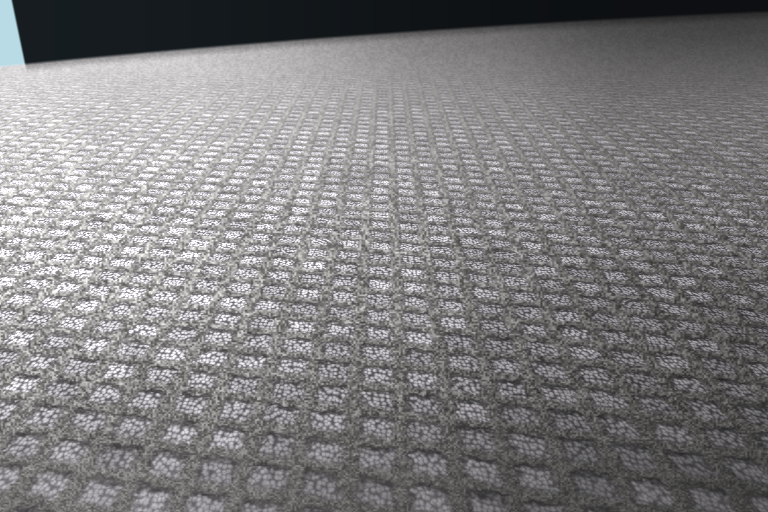
This texture is drawn by a Shadertoy shader. Its source:

```glsl
// Grey carpet with a woven grid of plush ridges and looped pits, seen in perspective up to a dark wall.

const vec3 RIDGE = vec3(0.48, 0.475, 0.47);
const vec3 LOOP_TOP = vec3(0.78, 0.77, 0.79);
const vec3 LOOP_GAP = vec3(0.35, 0.34, 0.355);
const vec3 SHADOW = vec3(0.20, 0.195, 0.20);
const vec3 WALL_LEFT = vec3(0.085, 0.11, 0.125);
const vec3 WALL_RIGHT = vec3(0.05, 0.06, 0.07);
const vec3 DAYLIGHT = vec3(0.72, 0.86, 0.90);

const float HORIZON = 1.117;     // height of the vanishing line
const float CENTRE = 0.752;      // x of the vanishing point
const float COLUMN_WIDTH = 0.1;  // column spacing per unit of depth below the horizon
const float ROW_SCALE = 16.0;    // rows between depth 1 and infinity
const float ROW_SKEW = 0.2;      // turn of the rows against the view
const vec2 PIT_HALF = vec2(0.34, 0.35);

float hash(vec2 p) {
    vec3 q = fract(p.xyx * 0.1031);
    q += dot(q, q.yzx + 33.33);
    return fract((q.x + q.y) * q.z);
}

float noise(vec2 p) {
    vec2 i = floor(p), f = fract(p);
    f = f * f * (3.0 - 2.0 * f);
    return mix(mix(hash(i), hash(i + vec2(1, 0)), f.x),
               mix(hash(i + vec2(0, 1)), hash(i + vec2(1, 1)), f.x), f.y);
}

// Rounded yarn loops: 1 on top of a loop, 0 in the gaps
float loops(vec2 p) {
    vec2 cell = floor(p);
    float nearest = 4.0;
    for (int y = -1; y <= 1; y++)
    for (int x = -1; x <= 1; x++) {
        vec2 c = cell + vec2(x, y);
        vec2 seed = c + 0.1 + 0.8 * vec2(hash(c), hash(c + 71.7));
        nearest = min(nearest, length(p - seed));
    }
    return 1.0 - smoothstep(0.1, 0.85, nearest);
}

float softBox(vec2 p, vec2 halfSize, vec2 soft) {
    vec2 m = smoothstep(-soft, soft, halfSize - abs(p));
    return m.x * m.y;
}

// Screen position to carpet cells (x = column, y = row)
vec2 carpetPlane(vec2 p, float depth) {
    float column = (p.x - CENTRE) / (COLUMN_WIDTH * depth);
    return vec2(column + 0.68, ROW_SCALE / depth + ROW_SKEW * column - 0.33);
}

vec3 carpet(vec2 p) {
    float depth = HORIZON - p.y;
    vec2 uv = carpetPlane(p, depth);

    // Lens blur, measured in cells
    float blur = 0.0016 + 0.0012 * smoothstep(0.5, 0.2, depth)
               + 0.003 * smoothstep(0.85, 1.1, depth);
    vec2 soft = blur * vec2(1.0 / (COLUMN_WIDTH * depth), ROW_SCALE / (depth * depth)) + 0.06;
    float far = smoothstep(0.25, 0.9, soft.y);
    float detail = smoothstep(0.25, 0.65, depth);
    float focus = detail * (1.0 - 0.45 * smoothstep(0.85, 1.1, depth));

    // Frayed pit outlines; the far and left ridges shade the pit floor
    vec2 fray = vec2(noise(uv * 6.0), noise(uv * 6.0 + 40.0))
              + 0.7 * vec2(noise(uv * 15.0 + 9.0), noise(uv * 15.0 + 60.0)) - 0.85;
    vec2 f = fract(uv) - 0.5 + 0.15 * detail * fray;
    float pit = softBox(f, PIT_HALF, soft);
    float lit = pit * softBox(f - vec2(0.03, -0.12), PIT_HALF, soft);
    pit = mix(pit, 0.46, far);
    lit = mix(lit, 0.36, far);

    // Fibre grain: fine tufts on the screen plus coarser clumps
    float fine = noise(p * vec2(260.0, 300.0)) - 0.5;
    float clump = noise(p * vec2(110.0, 140.0) + 17.0) - 0.5;
    float fuzz = fine + 0.5 * clump;

    // Pit floor and ridge pile
    float pebble = mix(0.5, loops(uv * vec2(10.0, 7.0)), focus);
    vec3 floorColor = mix(LOOP_GAP, LOOP_TOP, pebble);
    floorColor *= 1.0 + 0.22 * (hash(floor(uv)) - 0.5) * (1.0 - far);
    vec3 ridgeColor = RIDGE * (1.0 + 0.55 * fuzz * focus);
    vec3 shade = mix(SHADOW, RIDGE, 0.55 * noise(uv * 5.0 + 23.0));

    vec3 color = ridgeColor * (1.0 - pit) + shade * (pit - lit) + floorColor * lit;
    return color * (1.0 + (0.10 + 0.12 * focus) * fuzz);
}

// Window light from the far left, fading to the right and towards the viewer
float roomLight(vec2 p) {
    float light = 0.79 + 0.55 * smoothstep(0.0, 0.85, p.y);
    light *= mix(1.2, 0.72, smoothstep(0.1, 1.5, p.x));
    light *= 1.0 - 0.5 * smoothstep(0.75, 1.0, p.y) * smoothstep(0.3, 1.4, p.x);
    light += 0.2 * exp(-5.0 * dot(p - vec2(0.05, 0.82), p - vec2(0.05, 0.82)));
    return light * (0.95 + 0.1 * noise(p * 5.0));
}

void mainImage(out vec4 fragColor, in vec2 fragCoord) {
    vec2 p = fragCoord / iResolution.y;
    vec3 color = carpet(p) * roomLight(p);

    // Wall with a soft contact shadow, and a bright gap at its left end
    float wallFoot = 0.870 + 0.1 * p.x - 0.019 * p.x * p.x;
    float wallEnd = 0.023 + 0.208 * (1.0 - p.y);
    float besideWall = smoothstep(-0.003, 0.003, p.x - wallEnd);
    color *= 1.0 - 0.3 * besideWall * smoothstep(-0.02, 0.0, p.y - wallFoot);
    vec3 wall = mix(WALL_LEFT, WALL_RIGHT, smoothstep(0.0, 1.3, p.x));
    vec3 backdrop = mix(DAYLIGHT, wall, besideWall);
    color = mix(color, backdrop, smoothstep(-0.004, 0.004, p.y - wallFoot));

    fragColor = vec4(clamp(color, 0.0, 1.0), 1.0);
}
```
